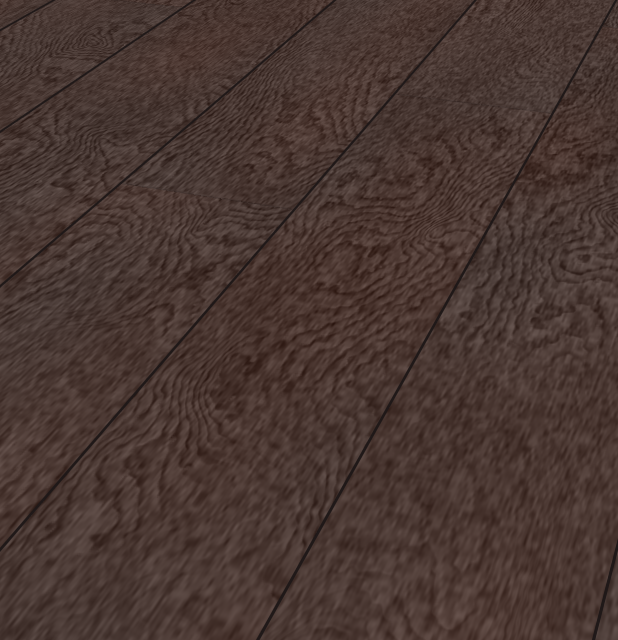
Write a WebGL 2 fragment shader that draws this texture.

```glsl
#version 300 es
precision highp float;
// Dark oak floor boards running toward a vanishing point at the upper right.
// Each pixel is projected onto the floor, split into staggered boards, and
// shaded with contour rings of a warped height field plus fine pores.
uniform vec2 u_resolution;
out vec4 outColor;

const vec2 VANISHING = vec2(1.366, 1.72);  // in canvas heights
const float FIRST_SEAM = 1.475;            // view slope of seam zero
const float BOARD_SLOPE = 0.305;           // view slope per board
const float DEPTH_SCALE = 9.15;            // board widths per unit depth
const float SKEW = 0.127;                  // tilt of the end joints
const float BOARD_LENGTH = 6.7;            // in board widths
const float JOINT_START = 5.91;
const float JOINT_STEP = 1.82;             // stagger from row to row
const float SEAM_HALF = 0.003;
const float RINGS = 21.0;
const float KNOT_SPACING = 1.75;
const float KNOT_RINGS = 11.0;
const vec2 PORE_SCALE = vec2(92.0, 23.0);
const vec3 WOOD = vec3(0.285, 0.215, 0.194);
const vec3 SEAM = vec3(0.115, 0.09, 0.09);
const vec3 RED_SHIFT = vec3(0.022, -0.004, -0.012);

float hash(vec2 p) {
  vec3 q = fract(p.xyx * vec3(0.1031, 0.1030, 0.0973));
  q += dot(q, q.yzx + 33.33);
  return fract((q.x + q.y) * q.z);
}

float noise(vec2 p) {
  vec2 i = floor(p), f = fract(p);
  f = f * f * (3.0 - 2.0 * f);
  return mix(mix(hash(i), hash(i + vec2(1, 0)), f.x),
             mix(hash(i + vec2(0, 1)), hash(i + vec2(1, 1)), f.x), f.y);
}

float fbm(vec2 p) {
  float sum = 0.0, amp = 0.5;
  for (int i = 0; i < 4; i++) {
    sum += amp * noise(p);
    p = p * 2.03 + 7.1;
    amp *= 0.4;
  }
  return sum;
}

// Height field whose level lines are the growth rings of one board.
float ringField(vec2 q, float seed) {
  vec2 stretched = q * vec2(1.7, 0.5) + seed;
  float warp = 0.55 * noise(stretched) + 0.16 * noise(stretched * 2.3 + 4.7);
  float field = RINGS * (0.6 * q.x + 1.3 * warp);
  field += 0.5 * noise(q * vec2(9.0, 5.0) + seed);
  field += 0.45 * noise(q * vec2(34.0, 20.0) + seed);
  vec2 bend = vec2(noise(q * 3.0 + seed), noise(q * 3.0 - seed)) - 0.5;
  float cell = floor(q.y / KNOT_SPACING);
  for (float i = -1.0; i <= 1.0; i++) {
    float n = cell + i;
    float across = 0.2 + 0.6 * hash(vec2(n, seed));
    float along = (n + 0.25 + 0.5 * hash(vec2(seed, n + 5.0))) * KNOT_SPACING;
    vec2 d = (q - vec2(across, along) + 0.3 * bend) * vec2(3.0, 1.2);
    float size = KNOT_RINGS * (0.4 + 0.6 * hash(vec2(n + 9.0, seed)));
    field += size * exp(-1.7 * sqrt(dot(d, d) + 0.01));
  }
  return field;
}

void main() {
  // Project the canvas onto the floor; one unit is one board width.
  vec2 d = VANISHING - gl_FragCoord.xy / u_resolution.y;
  float depth = max(d.y, 0.05);
  float slope = d.x / depth;
  vec2 ground = vec2((FIRST_SEAM - slope) / BOARD_SLOPE,
                     DEPTH_SCALE * (1.0 / depth - SKEW * slope));
  vec2 pixel = fwidth(ground);

  // Board row, staggered joint and a seed for each board.
  float row = floor(ground.x);
  float run = (ground.y - JOINT_START - JOINT_STEP * row) / BOARD_LENGTH;
  float seed = 11.0 + 17.3 * row + 41.7 * floor(run);
  vec2 q = vec2(ground.x - row, ground.y);

  // Embossed rings: a slow rise to a pale edge, then a sharp dark groove.
  float field = ringField(q, seed);
  float blur = fwidth(field);
  float phase = fract(field);
  float ring = smoothstep(0.0, 0.4, phase) * (0.6 + 0.4 * phase);
  ring *= 1.0 - smoothstep(0.87 - min(blur, 0.35), 1.0, phase);
  float figure = smoothstep(0.3, 0.6, noise(q * vec2(2.0, 0.8) + seed * 1.7));
  float ringTone = (ring - 0.52) * mix(0.3, 1.0, figure);
  ringTone *= 1.0 - smoothstep(0.5, 1.4, blur);

  // Pores in two sizes along the board, and fine flecks across the rings.
  float poreFade = 1.0 - 0.5 * smoothstep(1.0, 2.4, pixel.x * PORE_SCALE.x);
  float straight = noise(q * PORE_SCALE + seed) - 0.5;
  straight += 0.55 * (noise(q * PORE_SCALE * 0.53 + seed + 31.0) - 0.5);
  float fleck = noise(vec2(field * 3.5, q.y * 32.0) + seed) - 0.5;
  fleck *= 1.0 - smoothstep(0.4, 1.2, blur * 3.5);
  float cloud = fbm(q * vec2(2.5, 0.9) + seed * 2.3) - 0.4;

  float tone = 0.095 * ringTone + 0.1 * straight * poreFade;
  tone += 0.035 * fleck + 0.06 * cloud;
  tone += 0.016 * (hash(vec2(seed, 3.0)) - 0.5);
  float redness = noise(q * vec2(1.8, 0.7) + seed * 3.1) - 0.5;
  vec3 color = WOOD + tone + RED_SHIFT * redness;

  // Dark bevels between rows and faint joints at the board ends.
  float edge = min(q.x, 1.0 - q.x);
  float seam = 1.0 - smoothstep(SEAM_HALF, SEAM_HALF + pixel.x, edge);
  float end = min(fract(run), 1.0 - fract(run)) * BOARD_LENGTH;
  float joint = 1.0 - smoothstep(SEAM_HALF, SEAM_HALF + pixel.y, end);
  color = mix(color, SEAM, max(0.95 * seam, 0.15 * joint));
  outColor = vec4(clamp(color, 0.0, 1.0), 1.0);
}
```
